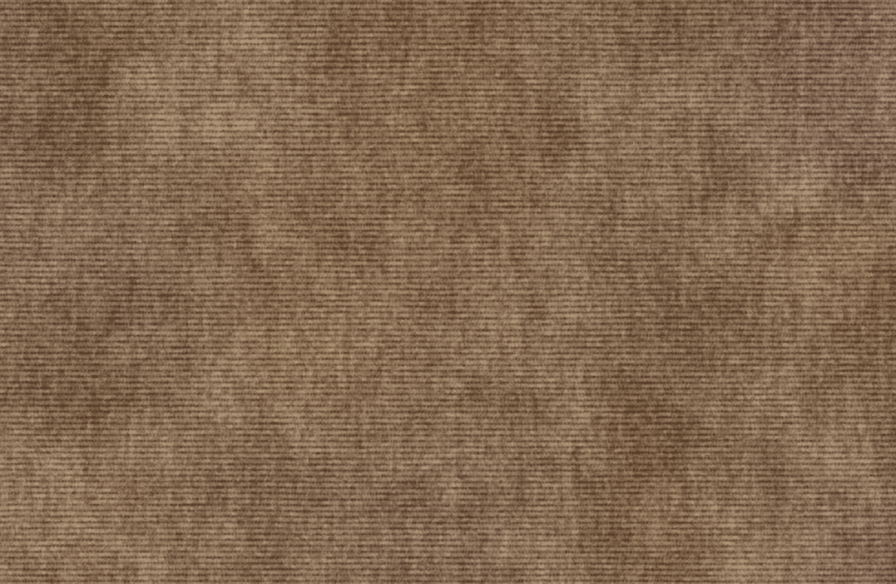
This texture is drawn by a Shadertoy shader. Its source:

```glsl
// Worn brown corduroy-like cloth: fine horizontal ribs crossed by small stitches.
// Ribs and stitches are periodic profiles; the wear, streaks and fibre grain
// are layers of one smooth cellular noise, all mapped onto a brown ramp.

const float PI = 3.14159265;
const float RIBS = 100.0;           // ribs down the canvas
const float STITCHES = 235.0;       // stitches across the canvas
const float RIB_DEPTH = 0.46;
const float RIB_UNEVENNESS = 0.9;   // variation of groove depth
const float GROOVE_SHARPNESS = 1.5; // higher is a narrower groove
const float STITCH_DEPTH = 0.06;
const float RIB_WOBBLE = 0.22;      // in rib heights
const float STITCH_WOBBLE = 2.0;    // in stitch widths
const float WEAR = 0.37;
const float STREAKS = 0.24;
const float SLUBS = 0.14;
const float GRAIN = 0.46;
const float FUZZ = 0.34;
const float MEAN_TONE = 0.525;
const float MEAN_GROOVE = 0.424;    // average of the groove profile
const vec3 SHADOW = vec3(0.365, 0.258, 0.180);
const vec3 HIGHLIGHT = vec3(0.65, 0.55, 0.44);
const vec3 WARM_TINT = vec3(0.012, 0.007, -0.027);

vec3 hash3(vec2 cell) {
    vec3 q = fract(cell.xyx * vec3(0.1031, 0.1030, 0.0973));
    q += dot(q, q.yxz + 33.33);
    return fract((q.xxy + q.yzz) * q.zyx);
}

// Smooth cellular noise: random tones blended around jittered points, about -0.5..0.5
float blobs(vec2 p) {
    vec2 cell = floor(p);
    float sum = 0.0;
    float total = 0.001;
    for (int j = -1; j <= 1; j++) {
        for (int i = -1; i <= 1; i++) {
            vec2 neighbour = cell + vec2(i, j);
            vec3 h = hash3(neighbour);
            vec2 offset = neighbour + 0.2 + 0.6 * h.xy - p;
            float weight = max(0.0, 1.0 - dot(offset, offset));
            weight *= weight;
            sum += weight * (h.z - 0.5);
            total += weight;
        }
    }
    return sum / total;
}

// Fades a periodic detail as its period nears the pixel size
float detailFade(float cyclesPerPixel) {
    return 1.0 - smoothstep(0.35, 0.8, cyclesPerPixel);
}

void mainImage(out vec4 fragColor, in vec2 fragCoord) {
    vec2 uv = fragCoord / iResolution.xy;
    vec2 p = fragCoord / iResolution.y;

    // Ribs with a slight sag, and rounded grooves of uneven depth
    float sag = blobs(p * vec2(6.0, 10.0) + 50.0);
    float ribPos = uv.y * RIBS + RIB_WOBBLE * sag;
    float groove = pow(0.5 - 0.5 * cos(2.0 * PI * ribPos), GROOVE_SHARPNESS);
    float unevenness = blobs(vec2(p.x * 60.0, ribPos * 0.8) + 250.0);
    float ribDepth = RIB_DEPTH * (1.0 + RIB_UNEVENNESS * unevenness);
    float ribFade = detailFade(RIBS / iResolution.y);

    // Stitches, shifted along each rib and deepest in the grooves
    float drift = blobs(vec2(p.x * 24.0, ribPos) + 90.0);
    float stitchPos = uv.x * STITCHES + STITCH_WOBBLE * drift;
    float stitch = cos(2.0 * PI * stitchPos) * (0.5 + groove);
    float stitchFade = detailFade(STITCHES / iResolution.x);

    // Cloudy wear at three sizes
    float wear = 0.8 * blobs(p * 4.0 + 7.0)
               + 0.7 * blobs(p * vec2(10.0, 11.0) + 21.0)
               + 0.5 * blobs(p * vec2(30.0, 22.0) + 43.0);

    // Threads: vertical streaks, uneven ribs, fibre grain and fine fuzz
    float streaks = blobs(p * vec2(140.0, 16.0) + 130.0);
    float slubs = blobs(vec2(p.x * 40.0, ribPos) + 170.0);
    float grain = blobs(vec2(uv.x * STITCHES, ribPos * 1.9) + 210.0);
    float fuzz = blobs(p * RIBS * 3.2 + 330.0);

    float tone = MEAN_TONE
               + ribDepth * (MEAN_GROOVE - groove) * ribFade
               + STITCH_DEPTH * stitch * stitchFade
               + WEAR * wear + STREAKS * streaks + SLUBS * slubs
               + GRAIN * grain + FUZZ * fuzz;

    // Brown ramp with a faint warm drift in the dye
    vec3 color = mix(SHADOW, HIGHLIGHT, clamp(tone, -0.05, 1.12));
    color += WARM_TINT * blobs(p * 3.0 + 300.0);
    fragColor = vec4(color, 1.0);
}
```
